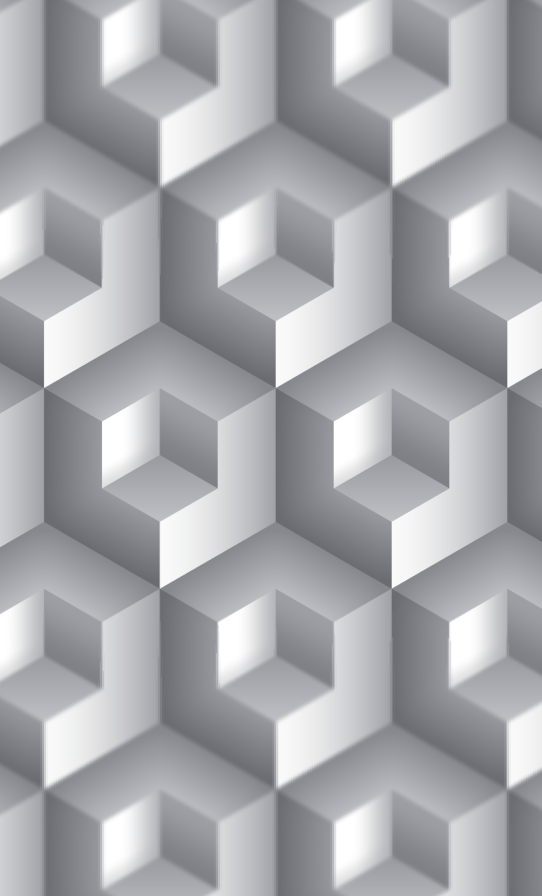
Reproduce this pattern procedurally as a WebGL 1 fragment shader.

```glsl
precision highp float;
// Isometric cubes with a cubic notch, packed on a hexagonal lattice.
// Each face gets an analytic soft-shading ramp; a small weighted disc of
// samples smooths the edges and defocuses rows far from the focus band.

uniform vec2 u_resolution;

const float CUBE_RADIUS = 0.1493;            // hexagon radius, canvas heights
const vec2 CUBE_ORIGIN = vec2(0.1784, 0.4922);
const float NOTCH_SIZE = 0.5;                // notch radius / cube radius
const float FOCUS_Y = 0.5;
const float FOCUS_HALF_BAND = 0.13;
const float BLUR_FALLOFF = 0.16;
const float MAX_BLUR = 0.0042;
const float EDGE_SMOOTHING = 0.7;            // in device pixels
const vec3 COOL_TINT = vec3(-0.014, -0.008, 0.016);

const float SIN60 = 0.8660254;
const float TAN30 = 0.5773503;
const vec2 LATTICE = vec2(2.0 * SIN60, 3.0);

// Offset from the nearest cube centre, in cube radii
vec2 cubeCell(vec2 p) {
  vec2 a = mod(p + 0.5 * LATTICE, LATTICE) - 0.5 * LATTICE;
  vec2 b = mod(p, LATTICE) - 0.5 * LATTICE;
  return dot(a, a) < dot(b, b) ? a : b;
}

// Distances along the three hexagon axes, each 1 at the outline
vec3 hexAxes(vec2 p) {
  vec2 q = abs(p);
  return vec3(q.x, 0.5 * q.x + SIN60 * q.y, abs(0.5 * q.x - SIN60 * q.y)) / SIN60;
}

// Three faces of the solid cube, darkening toward the outline
float outerShade(vec2 p, vec3 axes) {
  vec3 a4 = axes * axes * axes * axes;
  float softHex = pow(dot(a4 * a4, a4), 1.0 / 12.0);
  float rim = clamp((softHex - NOTCH_SIZE) / (1.0 - NOTCH_SIZE), 0.0, 1.0);
  if (p.y > abs(p.x) * TAN30) return mix(0.745, 0.54, rim);
  if (p.x < 0.0) return mix(0.61, 0.43, rim);
  return mix(0.98, 0.64, pow(clamp(p.x / SIN60, 0.0, 1.0), 1.6));
}

// Two walls and the floor of the notch, darkening toward its corner
float notchShade(vec2 p) {
  if (p.y < -abs(p.x) * TAN30) {
    return mix(0.61, 0.76, clamp(-p.y / NOTCH_SIZE, 0.0, 1.0));
  }
  float aboveFloor = 0.5 * abs(p.x) + SIN60 * p.y;
  if (p.x < 0.0) {
    float light = smoothstep(-0.05, 0.3, -p.x);
    light *= mix(0.6, 1.0, smoothstep(0.0, 0.15, aboveFloor));
    return mix(0.70, 1.0, light);
  }
  return mix(0.51, 0.63, smoothstep(0.0, 0.433, aboveFloor));
}

float cubeShade(vec2 uv) {
  vec2 p = cubeCell((uv - CUBE_ORIGIN) / CUBE_RADIUS);
  vec3 axes = hexAxes(p);
  float hex = max(axes.x, axes.y);
  return hex < NOTCH_SIZE ? notchShade(p) : outerShade(p, axes);
}

void main() {
  vec2 uv = gl_FragCoord.xy / u_resolution.y;

  // Sharp in the central band, softer toward top and bottom
  float defocus = smoothstep(0.0, BLUR_FALLOFF, abs(uv.y - FOCUS_Y) - FOCUS_HALF_BAND);
  float radius = max(EDGE_SMOOTHING / u_resolution.y, MAX_BLUR * defocus);

  float shade = 0.0;
  float total = 0.0;
  for (int i = -2; i <= 2; i++) {
    for (int j = -2; j <= 2; j++) {
      vec2 offset = vec2(float(i), float(j)) * 0.5;
      float weight = exp(-1.6 * dot(offset, offset));
      shade += weight * cubeShade(uv + offset * radius);
      total += weight;
    }
  }
  shade /= total;

  // Cool tint that fades out toward white
  vec3 color = vec3(shade) + COOL_TINT * smoothstep(1.0, 0.6, shade);
  gl_FragColor = vec4(color, 1.0);
}
```
